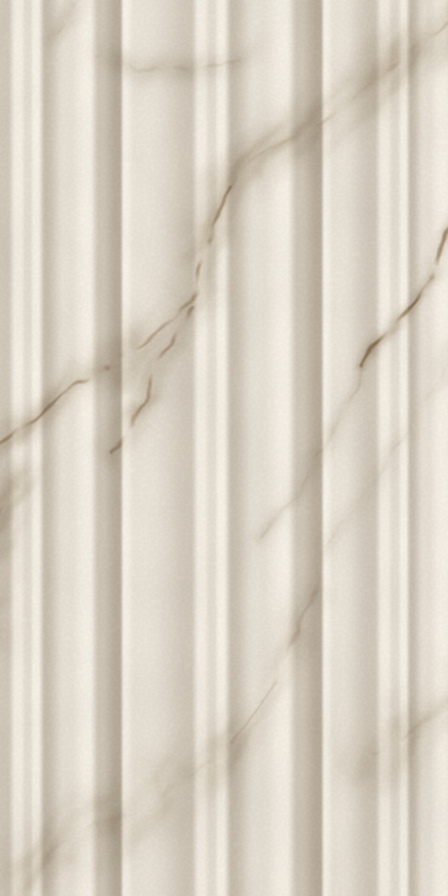
Write a WebGL 1 fragment shader that draws this texture.

```glsl
precision highp float;
uniform vec2 u_resolution;

const vec3 SHADOW = vec3(0.655, 0.605, 0.535);
const vec3 IVORY = vec3(0.952, 0.932, 0.893);
const vec3 CLOUD_TINT = vec3(0.835, 0.805, 0.75);
const vec3 VEIN_TINT = vec3(0.62, 0.51, 0.36);
const float RIB_PERIOD = 0.409;
const float RIB_START = 0.013;

vec2 hash2(vec2 p) {
  vec2 q = vec2(dot(p, vec2(127.1, 311.7)), dot(p, vec2(269.5, 183.3)));
  return fract(sin(q) * 4375.85);
}

// Distance to the nearest scattered cell centre
float cellular(vec2 p) {
  vec2 cell = floor(p);
  vec2 local = fract(p);
  float nearest = 2.0;
  for (int j = -1; j <= 1; j++) {
    for (int i = -1; i <= 1; i++) {
      vec2 offset = vec2(float(i), float(j));
      nearest = min(nearest, length(offset + hash2(cell + offset) - local));
    }
  }
  return nearest;
}

// Layered sines bend the straight veins
vec2 warp(vec2 p, float amplitude, float frequency) {
  for (int i = 0; i < 6; i++) {
    p += amplitude * sin(p.yx * frequency + vec2(1.3, 4.1) * float(i + 1));
    amplitude *= 0.53;
    frequency *= 1.9;
  }
  return p;
}

float segmentDistance(vec2 p, vec2 a, vec2 b) {
  vec2 along = b - a;
  float t = clamp(dot(p - a, along) / dot(along, along), 0.0, 1.0);
  return length(p - a - along * t);
}

// x: soft cloud around the vein, y: thin mineral core
vec2 vein(vec2 p, vec2 a, vec2 b, float width, float coreStrength) {
  float d = segmentDistance(p, a, b);
  float cloud = exp(-d * d / (width * width));
  float core = coreStrength * (1.0 - smoothstep(0.0, 0.008, d));
  return vec2(cloud, core);
}

// Rib count along x, with uneven spacing inside the outer ribs
float ribPhase(float x) {
  float leftShift = smoothstep(0.03, 0.273, x) * (1.0 - smoothstep(0.273, 0.42, x));
  float rightShift = smoothstep(0.89, 0.99, x);
  return (x - RIB_START) / RIB_PERIOD + 0.095 * leftShift + 0.13 * rightShift;
}

float ramp(float tone, float target, float from, float to, float u) {
  return mix(tone, target, smoothstep(from, to, u));
}

// Light across one period: narrow double ridge, wide swell, deep groove, plateau
float ribTone(float u) {
  float tone = 0.52;
  tone = ramp(tone, 0.95, 0.01, 0.055, u);
  tone = ramp(tone, 0.76, 0.08, 0.115, u);
  tone = ramp(tone, 0.99, 0.135, 0.165, u);
  tone = ramp(tone, 0.42, 0.185, 0.235, u);
  tone = ramp(tone, 0.80, 0.24, 0.36, u);
  tone = ramp(tone, 0.98, 0.40, 0.51, u);
  tone = ramp(tone, 0.50, 0.53, 0.595, u);
  tone = ramp(tone, 0.22, 0.61, 0.70, u);
  tone = ramp(tone, 0.99, 0.715, 0.742, u);
  tone = ramp(tone, 0.83, 0.75, 0.79, u);
  return ramp(tone, 0.52, 0.83, 0.99, u);
}

vec2 marbleVeins(vec2 p) {
  // Main diagonal
  vec2 v = vein(p, vec2(-0.05, 0.97), vec2(0.24, 1.17), 0.035, 0.65);
  v = max(v, vein(p, vec2(0.24, 1.17), vec2(0.40, 1.36), 0.050, 0.5));
  v = max(v, vein(p, vec2(0.40, 1.36), vec2(0.54, 1.60), 0.045, 0.7));
  v = max(v, vein(p, vec2(0.54, 1.60), vec2(0.71, 1.72), 0.060, 0.15));
  v = max(v, vein(p, vec2(0.71, 1.72), vec2(1.05, 1.98), 0.070, 0.25));
  // Lower strand of the main diagonal
  v = max(v, vein(p, vec2(-0.03, 0.60), vec2(0.04, 0.90), 0.055, 0.3));
  v = max(v, vein(p, vec2(0.25, 0.98), vec2(0.40, 1.34), 0.030, 0.55));
  // Fine right-hand crack
  v = max(v, vein(p, vec2(0.80, 1.17), vec2(1.03, 1.48), 0.018, 0.9));
  v = max(v, 0.4 * vein(p, vec2(0.62, 0.80), vec2(0.80, 1.17), 0.022, 0.35));
  // Faint lower clouds
  v = max(v, 0.8 * vein(p, vec2(0.08, 0.03), vec2(0.52, 0.37), 0.065, 0.1));
  v = max(v, 0.6 * vein(p, vec2(0.52, 0.37), vec2(0.71, 0.68), 0.035, 0.35));
  v = max(v, 0.3 * vein(p, vec2(0.71, 0.68), vec2(1.03, 1.25), 0.025, 0.3));
  v = max(v, 0.7 * vein(p, vec2(0.83, 0.30), vec2(1.02, 0.42), 0.080, 0.2));
  // Faint upper wisps
  v = max(v, 0.5 * vein(p, vec2(0.20, 1.85), vec2(0.55, 1.89), 0.030, 0.3));
  return max(v, 0.6 * vein(p, vec2(0.12, 1.90), vec2(0.18, 2.02), 0.025, 0.4));
}

void main() {
  vec2 p = gl_FragCoord.xy / u_resolution * vec2(1.0, 2.0);
  vec2 bent = warp(p, 0.022, 8.0);

  // Fluted relief
  float tone = ribTone(fract(ribPhase(p.x)));
  vec3 color = mix(SHADOW, IVORY, tone - 0.04 * (1.0 - smoothstep(0.0, 0.7, p.y)));

  // Clouded, streaked and broken veins tint the stone
  float patches = cellular(bent * vec2(8.0, 6.0));
  float streaks = 0.5 + 0.5 * sin(dot(bent, vec2(-95.0, 70.0)) + 5.0 * patches);
  vec2 v = marbleVeins(bent);
  float cloud = v.x * mix(0.35, 0.9, smoothstep(0.1, 0.75, patches)) * mix(0.75, 1.1, streaks);
  float core = v.y * smoothstep(0.15, 0.6, cellular(bent * 14.0 + 3.0));
  color *= mix(vec3(1.0), CLOUD_TINT, cloud);
  color *= mix(vec3(1.0), VEIN_TINT, core * 0.75);

  // Soft mottling and fine grain
  color *= 1.0 + 0.025 * (0.45 - patches);
  color += 0.026 * (cellular(p * 120.0) - 0.5);
  gl_FragColor = vec4(color, 1.0);
}
```
